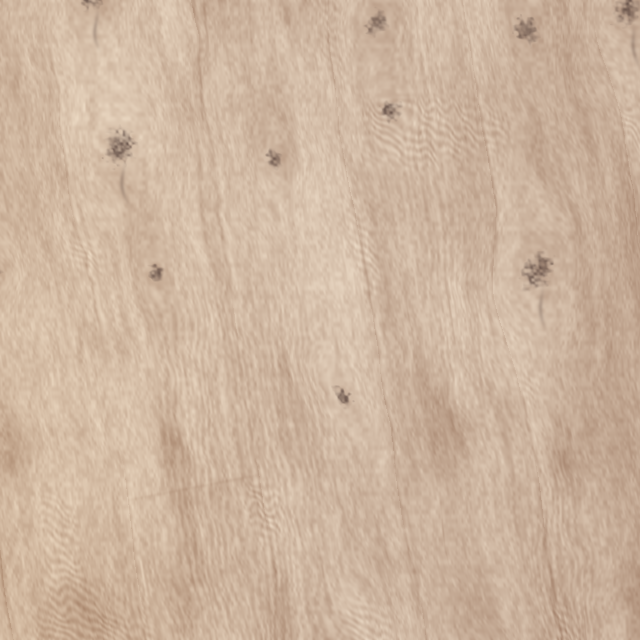
Write a Shadertoy shader that draws this texture.

```glsl
// Pale oak boards with a slightly leaning grain, dark knots and soft smudges.
// Stretched value noise makes the fibres; a jittered grid scatters the knots,
// which also push the grain aside. Seams and rippled figure follow the boards.

float hash(vec2 p) {
    return fract(sin(dot(p, vec2(127.1, 311.7))) * 43758.5453);
}

float noise(vec2 p) {
    vec2 i = floor(p), f = fract(p);
    f = f * f * (3.0 - 2.0 * f);
    return mix(mix(hash(i), hash(i + vec2(1, 0)), f.x),
               mix(hash(i + vec2(0, 1)), hash(i + vec2(1, 1)), f.x), f.y);
}

float fbm(vec2 p) {
    float sum = 0.0, amp = 0.5;
    for (int i = 0; i < 4; i++) {
        sum += amp * noise(p);
        p = p * 2.03 + 17.3;
        amp *= 0.5;
    }
    return sum / 0.9375;
}

float bell(float x) { return exp(-x * x); }

// Returns knot darkness, haze darkness and sideways push on the grain.
vec3 knots(vec2 p) {
    vec2 cell = vec2(0.215, 0.22);
    vec3 sum = vec3(0.0);
    for (int j = -1; j <= 1; j++)
    for (int i = -1; i <= 1; i++) {
        vec2 id = floor(p / cell) + vec2(i, j);
        float kind = hash(id + 3.7), size = hash(id + 8.1);
        vec2 jitter = vec2(hash(id + 1.3), hash(id + 5.9));
        vec2 d = p - (id + 0.2 + 0.6 * jitter) * cell;
        if (kind < 0.5) {
            float radius = mix(0.010, 0.025, size);
            vec2 e = vec2(d.x + (jitter.x - 0.6) * d.y, d.y * 0.85) / radius;
            float q = length(e) + 0.8 * (noise(d * 170.0 + id * 17.0) - 0.5);
            float core = 1.0 - smoothstep(0.3, 1.2, q);
            core *= 0.25 + 0.75 * noise(d * 210.0 + id * 31.0);
            // A thin crack trails below the larger knots.
            float crack = bell((d.x + 0.004 * sin(d.y * 70.0)) / 0.0035)
                        * smoothstep(-0.1, -0.06, d.y) * (1.0 - smoothstep(-0.06, -0.015, d.y));
            sum.x += core + 0.35 * crack * step(0.55, size);
            sum.y += 0.7 * exp(-0.2 * dot(e, e));
            sum.z -= 0.6 * d.x * exp(-0.09 * dot(e, e * vec2(1.0, 0.5)));
        } else if (kind < 0.78) {
            vec2 e = d / vec2(0.036, 0.052);
            sum.y += 3.2 * exp(-dot(e, e)) * (0.1 + fbm(d * 40.0 + id * 9.0));
        }
    }
    return sum;
}

void mainImage(out vec4 fragColor, in vec2 fragCoord) {
    vec2 uv = fragCoord / iResolution.y;

    // Leaning grain coordinates, wandering a little and bent around knots.
    vec2 p = vec2(uv.x + 0.15 * uv.y, uv.y);
    p.x += 0.024 * (fbm(p * vec2(3.0, 5.0)) - 0.5);
    vec3 knot = knots(p);
    vec2 g = p + vec2(knot.z, 0.0);
    g.x += 0.006 * (noise(p * vec2(22.0, 16.0)) - 0.5);

    // Boards: each has its own tone, and some end in a cross joint.
    float across = (g.x - 0.015) / 0.215;
    float board = floor(across);
    float side = (across - floor(across + 0.5)) * 0.215;
    float joint = mix(-0.9, 0.55, hash(vec2(board, 4.0)));
    float jointY = uv.y - joint - 0.04 * (fract(across) - 0.5);
    float upper = smoothstep(-0.003, 0.003, jointY);
    float boardTone = mix(hash(vec2(board, 11.0)), hash(vec2(board, 23.0)), upper);
    boardTone = mix(0.5, boardTone, smoothstep(0.0, 0.015, abs(side)));

    // Broad bands and cloudy patches, with a few deeper brown streaks.
    float tone = 1.0 * (boardTone - 0.5) + 1.4 * (0.5 - uv.x);
    tone += 3.3 * (fbm(g * vec2(7.0, 2.2)) - 0.5);
    tone += 1.7 * (noise(g * vec2(10.0, 6.0) + 61.0) - 0.5);
    tone += 1.5 * (noise(g * vec2(42.0, 3.5)) - 0.5);
    tone -= 1.4 * smoothstep(0.58, 0.85, fbm(g * vec2(18.0, 3.0) + 27.0));
    tone -= 0.9 * knot.y;
    tone = min(tone, 0.8 + 0.5 * (tone - 0.8));
    tone = max(tone, -1.6 + 0.6 * (tone + 1.6));

    // Fibres: short upright flecks and pores.
    tone += 1.0 * (noise(g * vec2(110.0, 18.0) + 7.0) - 0.5);
    tone += 1.4 * (noise(g * vec2(180.0, 65.0) + 31.0) - 0.5);
    tone += 1.7 * (noise(g * vec2(300.0, 140.0) + 53.0) - 0.5);

    // Patches of long growth lines and, rarely, of wavy ripples.
    float lines = sin(g.x * 560.0 + 22.0 * fbm(g * vec2(16.0, 8.0)));
    tone += 0.55 * lines * smoothstep(0.5, 0.75, noise(g * vec2(9.0, 2.5) + 40.0));
    float ripple = sin(g.x * 230.0 + g.y * 400.0 + 11.0 * noise(g * vec2(60.0, 24.0)));
    tone += 0.8 * ripple * smoothstep(0.78, 0.92, noise(g * vec2(9.0, 5.0) + 71.0));

    // Broken dark veins, seams with a pale lip, and the cross joints.
    float vein = bell((noise(g * vec2(20.0, 1.6) + 90.0) - 0.5) / 0.03);
    tone -= 1.1 * vein * smoothstep(0.5, 0.8, noise(g * vec2(12.0, 6.0) + 15.0));
    float worn = smoothstep(0.25, 0.75, noise(vec2(board * 5.0, g.y * 9.0)));
    float ragged = side + 0.005 * (noise(g * vec2(30.0, 45.0)) - 0.5);
    tone -= 1.4 * bell(ragged / 0.003) * worn;
    tone += 0.9 * bell((ragged - 0.008) / 0.004) * (0.3 + 0.7 * worn);
    tone -= 0.9 * bell(jointY / 0.003) * worn;

    // Colour: beige ramp, yellower at lower left, greyish brown in the knots.
    vec3 color = vec3(0.804, 0.709, 0.626) + tone * vec3(0.034, 0.042, 0.043);
    float warmth = (1.0 - smoothstep(0.0, 0.6, uv.x)) * (1.0 - 0.6 * uv.y);
    color += warmth * vec3(0.010, 0.002, -0.014);
    color = mix(color, vec3(0.36, 0.28, 0.25), 0.85 * clamp(knot.x, 0.0, 1.0));
    fragColor = vec4(color, 1.0);
}
```
